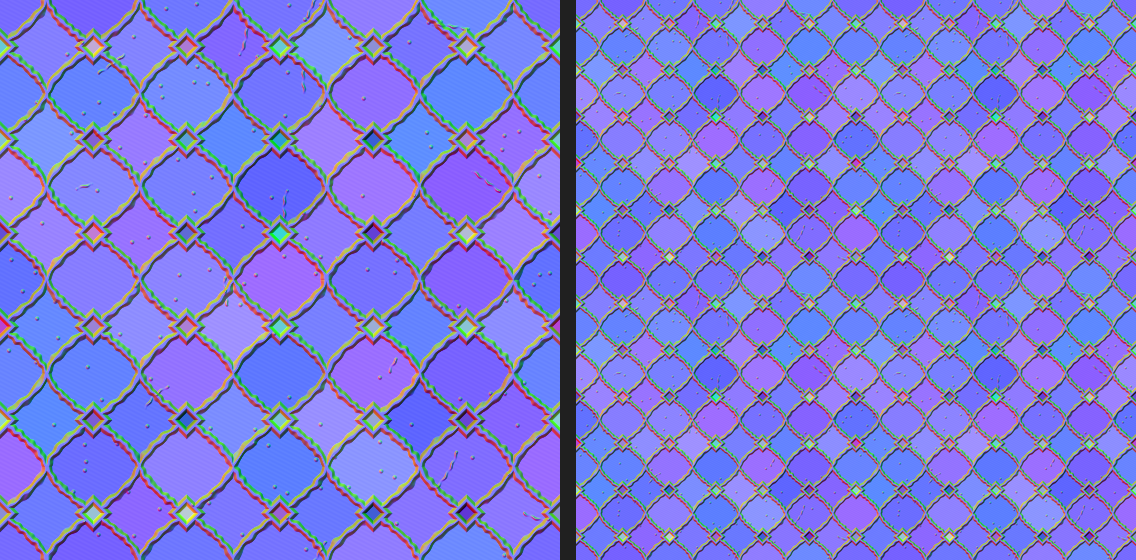
Left: one tile. Right: repeated 2 by 2.
A Shadertoy shader for this texture map:

```glsl
const float TAU = 6.2831853;
const float REPEATS = 6.0;          // cells across and down
const float CURVE_BEND = 0.65;      // 0 = straight lattice, 1 = full sine
const float DIAMOND_SIZE = 0.142;   // centre to corner, in cells
const float GROOVE_INNER = 0.010;   // half width of the groove floor
const float GROOVE_OUTER = 0.047;   // half width at the groove rim
const float WOBBLE = 0.0065;        // raggedness of the curved grooves
const float RELIEF = 0.105;         // slope strength
const float TILT_RANGE = 0.36;      // red and green swing of a steep slope
const vec2 TILE_TILT = vec2(0.27, 0.23);
const vec2 DIAMOND_TILT = vec2(0.62, 0.66);
const float HATCH = 0.012;
const float SCRATCH_CHANCE = 0.42;
const float SCRATCH_WIDTH = 0.020;
const float SCRATCH_DEPTH = 0.28;
const float SPECK_GRID = 36.0;
const float SPECK_CHANCE = 0.13;
const float SPECK_DEPTH = 0.22;
const float SAMPLE_STEP = 0.006;    // gradient step, in cells

vec3 hash3(vec2 p) {
    vec3 k = vec3(dot(p, vec2(127.1, 311.7)),
                  dot(p, vec2(269.5, 183.3)),
                  dot(p, vec2(419.2, 371.9)));
    return fract(sin(k) * 43758.545);
}

// Layered sines with whole frequencies, so they wrap at the canvas edge
float wobble(vec2 p) {
    vec2 u = p * TAU / REPEATS;
    return sin(dot(u, vec2(31.0, 17.0)) + 2.0 * sin(dot(u, vec2(7.0, -11.0))))
         + 0.8 * sin(dot(u, vec2(-23.0, 43.0)) + 1.5 * sin(dot(u, vec2(13.0, 5.0))))
         + 0.6 * sin(dot(u, vec2(59.0, -37.0)));
}

// Nearest diamond centre
vec2 diamondCentre(vec2 p) {
    return floor(p + vec2(0.5, 0.0)) + vec2(0.0, 0.5);
}

// Signed distance to the ogee curve, negative inside the lens tiles
float curveDistance(vec2 p) {
    vec2 a = abs(p - diamondCentre(p));
    float x = mix(a.y, 0.5 * sin(0.5 * TAU * a.y), CURVE_BEND);
    float slope = mix(1.0, 0.25 * TAU * cos(0.5 * TAU * a.y), CURVE_BEND);
    return (a.x - x) / sqrt(1.0 + slope * slope) + WOBBLE * wobble(p);
}

float diamondDistance(vec2 p) {
    vec2 a = abs(p - diamondCentre(p));
    return (a.x + a.y - DIAMOND_SIZE) * 0.7071;
}

// Distance to the nearest groove centre line
float grooveDistance(vec2 p) {
    float diamond = diamondDistance(p);
    return diamond < 0.0 ? -diamond : min(diamond, abs(curveDistance(p)));
}

// Bent, broken scratches, at most one per cell
float scratches(vec2 p) {
    float depth = 0.0;
    for (int j = -1; j <= 1; j++)
    for (int i = -1; i <= 1; i++) {
        vec2 cell = floor(p) + vec2(i, j);
        vec2 id = mod(cell, REPEATS);
        vec3 place = hash3(id + 11.0);
        vec3 form = hash3(id + 47.0);
        if (place.z > SCRATCH_CHANCE) continue;
        float angle = form.x * TAU;
        vec2 q = p - cell - place.xy;
        q = vec2(dot(q, vec2(cos(angle), sin(angle))),
                 dot(q, vec2(-sin(angle), cos(angle))));
        q.y += (form.y - 0.5) * 2.4 * q.x * q.x + 0.006 * sin(q.x * 55.0);
        float halfLength = mix(0.07, 0.27, form.z);
        float d = length(vec2(max(abs(q.x) - halfLength, 0.0), q.y));
        float broken = 0.55 + 0.45 * sin(q.x * 45.0 + form.y * TAU);
        depth = max(depth, broken * (1.0 - smoothstep(0.0, SCRATCH_WIDTH, d)));
    }
    return depth;
}

// Cellular pits
float specks(vec2 p) {
    vec2 g = p * SPECK_GRID / REPEATS;
    vec3 h = hash3(mod(floor(g), SPECK_GRID) + 83.0);
    float d = length(fract(g) - mix(vec2(0.25), vec2(0.75), h.xy));
    return step(h.z, SPECK_CHANCE) * (1.0 - smoothstep(0.02, 0.16, d));
}

float depthAt(vec2 p) {
    float groove = 1.0 - smoothstep(GROOVE_INNER, GROOVE_OUTER, grooveDistance(p));
    return groove + SCRATCH_DEPTH * scratches(p) + SPECK_DEPTH * specks(p);
}

// Colour offset from the tilt of each tile
vec3 tileTint(vec2 p) {
    vec2 centre = diamondCentre(p);
    vec2 side = 0.5 * sign(p - centre);
    if (diamondDistance(p) < 0.0) {
        vec3 h = hash3(mod(centre, REPEATS) * 2.0 + 5.0);
        return vec3((h.xy - 0.5) * DIAMOND_TILT + vec2(-0.03, 0.02), -0.16);
    }
    vec2 id = centre + (curveDistance(p) < 0.0 ? vec2(0.0, side.y) : vec2(side.x, 0.0));
    vec3 h = hash3(mod(id, REPEATS) * 2.0 + 29.0);
    float hatch = HATCH * sin(dot(p, vec2(67.0, 131.0)) * TAU / REPEATS);
    return vec3((h.xy - 0.5) * TILE_TILT + vec2(-0.01, -0.02) + hatch, 0.0);
}

void mainImage(out vec4 fragColor, in vec2 fragCoord) {
    vec2 p = fragCoord / iResolution.xy * REPEATS;

    // Surface normal from the depth gradient
    vec2 e = vec2(SAMPLE_STEP, 0.0);
    vec2 gradient = vec2(depthAt(p + e.xy) - depthAt(p - e.xy),
                         depthAt(p + e.yx) - depthAt(p - e.yx)) / (2.0 * SAMPLE_STEP);
    vec3 normal = normalize(vec3(gradient * vec2(1.0, -1.0) * RELIEF, 1.0));

    // Encode the normal, fading the tile tilt out inside the grooves
    vec3 colour = vec3(0.5 + TILT_RANGE * normal.xy, normal.z);
    colour += tileTint(p) * smoothstep(0.0, GROOVE_OUTER, grooveDistance(p));
    fragColor = vec4(clamp(colour, 0.0, 1.0), 1.0);
}
```
